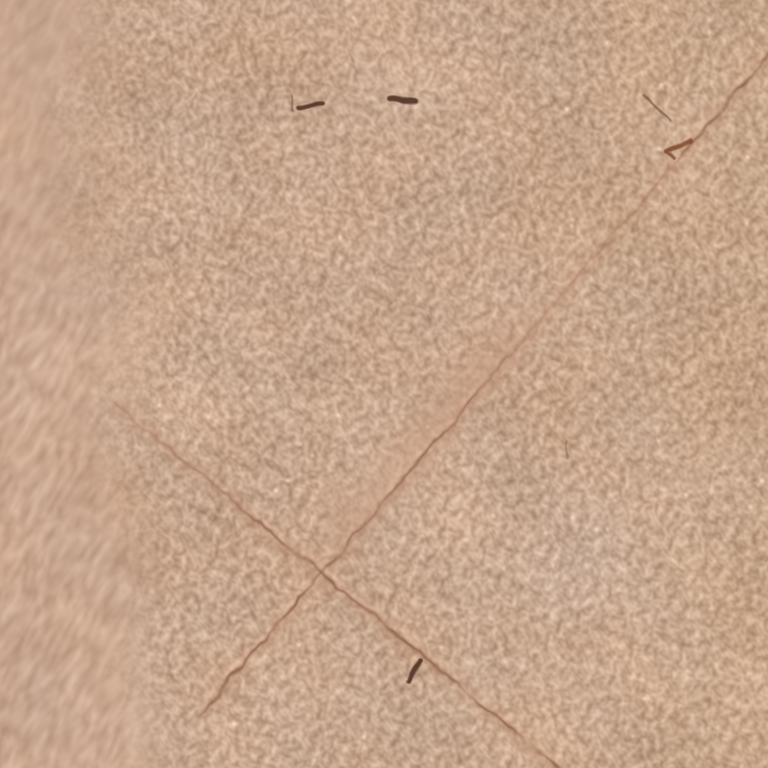
Give the GLSL for this texture, as a three.js fragment shader.

```glsl
varying vec2 vUv;

float hash(vec2 p) {
  return fract(sin(dot(p, vec2(127.1, 311.7))) * 43758.547);
}

vec2 gradientAt(vec2 cell) {
  float angle = 6.2832 * hash(cell);
  return vec2(cos(angle), sin(angle));
}

float noise(vec2 p) {
  vec2 i = floor(p), f = p - i;
  vec2 u = f * f * f * (f * (f * 6.0 - 15.0) + 10.0);
  vec2 e = vec2(1.0, 0.0);
  float low = mix(dot(gradientAt(i), f), dot(gradientAt(i + e.xy), f - e.xy), u.x);
  float high = mix(dot(gradientAt(i + e.yx), f - e.yx), dot(gradientAt(i + e.xx), f - e.xx), u.x);
  return mix(low, high, u.y);
}

vec2 rotate(vec2 p, float angle) {
  float c = cos(angle), s = sin(angle);
  return vec2(c * p.x + s * p.y, c * p.y - s * p.x);
}

// x: signed distance to the segment's line, y: position along it, z: distance to the segment
vec3 segment(vec2 p, vec2 a, vec2 b) {
  vec2 d = b - a, q = p - a;
  float t = dot(q, d) / dot(d, d);
  float side = (d.x * q.y - d.y * q.x) / length(d);
  return vec3(side, t, length(q - d * clamp(t, 0.0, 1.0)));
}

float band(float d, float width) {
  return exp(-d * d / (width * width));
}

float fibre(vec2 p, vec2 a, vec2 b, float width) {
  p += 0.003 * vec2(noise(p * 55.0), noise(p * 55.0 + 9.0));
  return 1.0 - smoothstep(width - 0.0018, width + 0.0018, segment(p, a, b).z);
}

// Short crisp grain over the flat sheet
float flatGrain(vec2 p) {
  vec2 q = p + 0.004 * vec2(noise(p * 40.0), noise(p * 40.0 + 17.0));
  float coarse = noise(rotate(q, -0.45) * vec2(95.0, 76.0));
  float fine = noise(rotate(q, 0.6) * vec2(165.0, 140.0) + 31.0);
  return 0.135 * coarse + 0.105 * fine;
}

// Soft slanted streaks where the sheet curves away
float curvedGrain(vec2 p) {
  vec2 q = rotate(p + 0.008 * noise(p * 22.0), -0.5);
  float streaks = 0.10 * noise(q * vec2(85.0, 34.0)) + 0.045 * noise(q * vec2(130.0, 70.0) + 5.0);
  return streaks * mix(1.0, 0.6, smoothstep(0.45, 0.95, p.y));
}

// Dark crease with a lit lip on one side
vec3 addCrease(vec3 colour, vec3 s, vec2 p, float strength) {
  float ends = smoothstep(-0.02, 0.03, s.y) * (1.0 - smoothstep(0.98, 1.02, s.y));
  float d = s.x + 0.006 * noise(p * 28.0) + 0.003 * noise(p * 75.0);
  float wear = clamp(0.75 + 1.1 * noise(p * 24.0 + 3.0), 0.15, 1.0);
  float amount = strength * ends * wear;
  colour = mix(colour, vec3(0.73, 0.55, 0.44), 0.35 * ends * band(d, 0.011));
  colour += 0.07 * amount * band(d - 0.006, 0.004);
  return mix(colour, vec3(0.51, 0.35, 0.26), 0.85 * amount * band(d, 0.0024));
}

void main() {
  vec2 p = vUv;

  // Paper tone with broad stains
  vec3 colour = vec3(0.777, 0.650, 0.555);
  colour += 0.035 * noise(p * 5.0) + 0.035 * noise(p * 14.0 + 8.0);
  colour += vec3(0.015, 0.0, -0.015) * noise(p * 9.0 + 21.0);
  colour += vec3(-0.004, -0.006, -0.018) * smoothstep(0.5, 1.0, p.x);
  colour += vec3(0.02, 0.03, 0.045) * band(length((p - vec2(0.77, 0.28)) * vec2(1.0, 0.8)), 0.12);
  colour -= 0.05 * band(length(p - vec2(0.405, 0.515)), 0.022);

  // Grain, softening towards the curved left edge
  float edge = 0.21 - 0.09 * p.y + 0.08 * noise(p * 6.0 + 40.0);
  float flatness = smoothstep(edge - 0.09, edge + 0.07, p.x);
  float grain = mix(curvedGrain(p), flatGrain(p), flatness);
  colour += grain * vec3(0.97, 1.05, 1.05);
  colour += vec3(0.006, -0.002, 0.002) * (1.0 - flatness);

  // Sparse pale flecks
  vec2 cell = floor(p * 60.0);
  vec2 jitter = vec2(hash(cell + 3.0), hash(cell + 7.0)) * 0.4 + 0.3;
  float fleck = step(0.965, hash(cell + 13.0)) * band(length(fract(p * 60.0) - jitter), 0.18);
  colour += 0.11 * fleck * flatness;

  // Two crossing folds, the rising one rubbed pink
  vec3 rising = segment(p, vec2(0.26, 0.07), vec2(1.01, 0.94));
  vec3 falling = segment(p, vec2(0.143, 0.479), vec2(0.735, -0.006));
  float rub = band(rising.x - 0.018, 0.03) * smoothstep(0.2, 0.3, rising.y) * (1.0 - smoothstep(0.5, 0.65, rising.y));
  colour = mix(colour, vec3(0.79, 0.62, 0.52), 0.45 * rub);
  float middle = smoothstep(0.18, 0.25, rising.y) * (1.0 - smoothstep(0.8, 0.88, rising.y));
  float fade = smoothstep(0.46, 0.56, rising.y) * (1.0 - smoothstep(0.8, 0.88, rising.y));
  colour = addCrease(colour, rising, p, 0.85 - 0.2 * middle - 0.4 * fade);
  colour = addCrease(colour, falling, p, 0.3 + 0.5 * smoothstep(0.05, 0.45, falling.y));

  // Loose dark fibres
  float dark = fibre(p, vec2(0.389, 0.860), vec2(0.420, 0.865), 0.0030);
  dark = max(dark, fibre(p, vec2(0.508, 0.872), vec2(0.540, 0.868), 0.0036));
  dark = max(dark, fibre(p, vec2(0.547, 0.139), vec2(0.532, 0.113), 0.0030));
  dark = max(dark, 0.5 * fibre(p, vec2(0.380, 0.875), vec2(0.381, 0.856), 0.0012));
  dark = max(dark, 0.6 * fibre(p, vec2(0.838, 0.876), vec2(0.873, 0.843), 0.0014));
  dark = max(dark, 0.35 * fibre(p, vec2(0.738, 0.425), vec2(0.739, 0.403), 0.0012));
  colour = mix(colour, vec3(0.31, 0.20, 0.15), 0.9 * dark);
  float rust = fibre(p, vec2(0.868, 0.803), vec2(0.898, 0.816), 0.0028);
  rust = max(rust, fibre(p, vec2(0.868, 0.803), vec2(0.877, 0.795), 0.0018));
  colour = mix(colour, vec3(0.48, 0.26, 0.15), 0.8 * rust);

  gl_FragColor = vec4(clamp(colour, 0.0, 1.0), 1.0);
}
```
